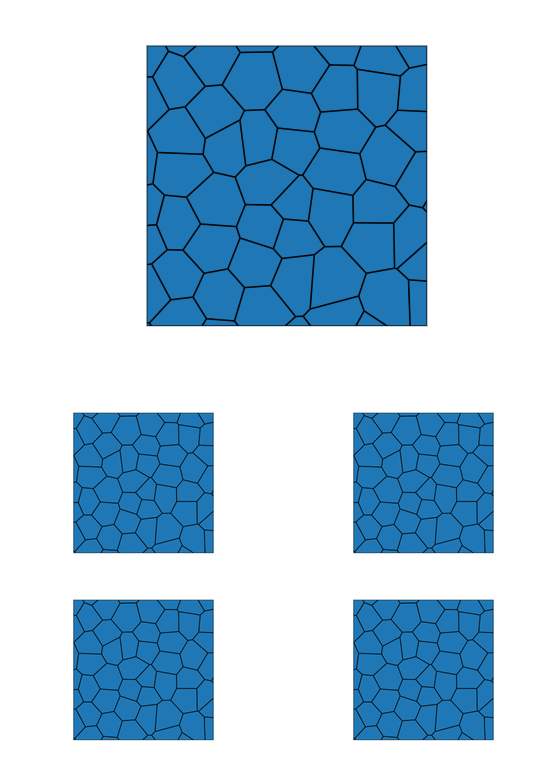
Top: one tile. Bottom: repeated 2 by 2.
Write a Shadertoy shader that draws this pattern.

```glsl
// Blue Voronoi cells with thin dark borders, cropped to a square on white.

#define GRID vec2(14.0, 8.0)        // sites across the canvas, even columns
#define JITTER 0.64                 // random shift of sites, in grid cells
#define SEED 37u
#define LINE_HALF 0.00215           // half line width, in canvas heights
#define SOFTNESS 0.65               // edge smoothing, in pixels
#define SQUARE_CENTER vec2(0.5124, 0.503)
#define SQUARE_HALF 0.3752          // half side, in canvas heights
#define PAPER vec3(1.0)
#define FILL vec3(0.12, 0.47, 0.71)
#define INK vec3(0.006, 0.025, 0.038)

// Integer hash giving two values in 0..1
vec2 hash2(vec2 cell) {
    uvec2 v = uvec2(cell) + uvec2(SEED, SEED * 3u);
    v = v * 1664525u + 1013904223u;
    v.x += v.y * 1664525u;
    v.y += v.x * 1664525u;
    v ^= v >> 16u;
    v.x += v.y * 1664525u;
    v.y += v.x * 1664525u;
    v ^= v >> 16u;
    return vec2(v & 65535u) / 65535.0;
}

// Site of a grid cell: staggered columns, jittered, wrapping at the canvas
vec2 sitePosition(vec2 cell) {
    vec2 stagger = vec2(0.0, 0.5 * mod(cell.x, 2.0) - 0.25);
    return cell + 0.5 + stagger + JITTER * (hash2(mod(cell, GRID)) - 0.5);
}

// Distance to the nearest border between two cells, in canvas heights
float voronoiBorder(vec2 gridPos, vec2 cellSize) {
    vec2 base = floor(gridPos);
    vec2 nearest = vec2(0.0);
    float nearestSq = 1e6;
    for (int j = -2; j <= 2; j++)
    for (int i = -2; i <= 2; i++) {
        vec2 toSite = (sitePosition(base + vec2(i, j)) - gridPos) * cellSize;
        float distSq = dot(toSite, toSite);
        if (distSq < nearestSq) {
            nearestSq = distSq;
            nearest = toSite;
        }
    }

    float border = 1e6;
    for (int j = -2; j <= 2; j++)
    for (int i = -2; i <= 2; i++) {
        vec2 toSite = (sitePosition(base + vec2(i, j)) - gridPos) * cellSize;
        vec2 between = toSite - nearest;
        if (dot(between, between) > 1e-6)
            border = min(border, dot(0.5 * (toSite + nearest), normalize(between)));
    }
    return border;
}

void mainImage(out vec4 fragColor, in vec2 fragCoord) {
    vec2 uv = fragCoord / iResolution.xy;
    vec2 canvas = vec2(iResolution.x / iResolution.y, 1.0);
    float blur = SOFTNESS / iResolution.y;

    // Signed distance to the square, negative inside
    vec2 offset = abs(uv - SQUARE_CENTER) * canvas - SQUARE_HALF;
    float square = max(offset.x, offset.y);

    // Cell borders and the frame share one line width
    float border = voronoiBorder(uv * GRID, canvas / GRID);
    float line = min(border, abs(square));
    float ink = 1.0 - smoothstep(LINE_HALF - blur, LINE_HALF + blur, line);
    float inside = 1.0 - smoothstep(-blur, blur, square);

    vec3 color = mix(PAPER, mix(FILL, INK, ink), inside);
    fragColor = vec4(color, 1.0);
}
```
